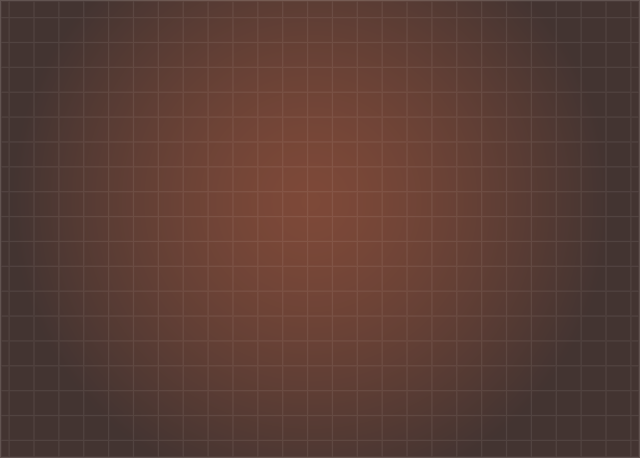
This background is drawn by a WebGL 1 fragment shader. Its source:

```glsl
precision highp float;
// Warm copper glow fading to dark umber, under a fine pale grid with a thin frame.

uniform vec2 u_resolution;

// Lengths are fractions of the canvas height, measured from its centre.
#define GLOW_CENTER vec2(-0.020, 0.060)
#define GLOW_RADIUS 0.655
#define GLOW_FALLOFF 1.4
#define GLOW_COLOR vec3(0.490, 0.285, 0.220)
#define EDGE_COLOR vec3(0.262, 0.203, 0.193)
#define LINE_COLOR vec3(1.0, 0.98, 0.95)
#define GRID_PITCH 0.0543
#define LINE_WIDTH 0.0027
#define GRID_ALPHA 0.075
#define FRAME_ALPHA 0.16

// Smoothed coverage of a line of the given half width.
float lineCoverage(float dist, float halfWidth, float pixel) {
  return clamp((halfWidth - dist) / pixel + 0.5, 0.0, 1.0);
}

void main() {
  float pixel = 1.0 / u_resolution.y;
  vec2 p = (gl_FragCoord.xy - 0.5 * u_resolution) * pixel;

  // Radial glow
  float t = min(length(p - GLOW_CENTER) / GLOW_RADIUS, 1.0);
  vec3 color = mix(GLOW_COLOR, EDGE_COLOR, pow(t, GLOW_FALLOFF));

  // Square grid with a cell at the centre
  vec2 gridDist = abs(fract(p / GRID_PITCH) - 0.5) * GRID_PITCH;
  float grid = lineCoverage(min(gridDist.x, gridDist.y), 0.5 * LINE_WIDTH, pixel);

  // Frame along the canvas edge
  vec2 edgeDist = 0.5 * u_resolution * pixel - abs(p);
  float frame = lineCoverage(min(edgeDist.x, edgeDist.y), LINE_WIDTH, pixel);

  float alpha = max(grid * GRID_ALPHA, frame * FRAME_ALPHA);
  gl_FragColor = vec4(mix(color, LINE_COLOR, alpha), 1.0);
}
```
